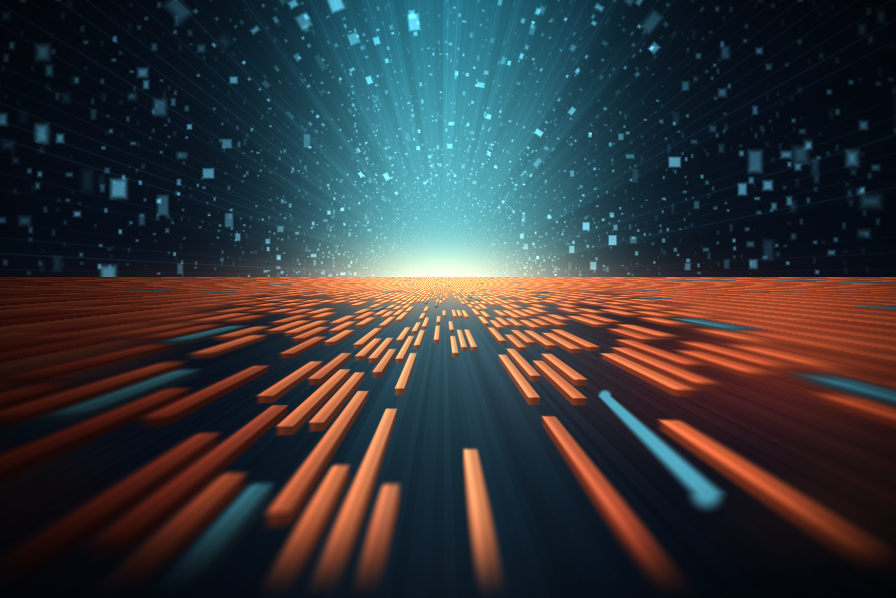
Write a Shadertoy shader that draws this background.

```glsl
// A glowing digital hall in one-point perspective: orange bars run along a floor
// towards a bright horizon, under a teal shaft of light with drifting fragments.
// Bars are repeated in floor space; fragments are cells of a log-polar grid.

#define VANISH vec2(0.495, 0.537)
#define LANE 0.135
#define BAR_CELL 3.4
#define BAR_DENSITY 0.85
#define BAR_THICKNESS 0.06
#define FOCUS_BLUR 0.013
#define BEAM_WIDTH 0.25
#define FRAGMENT_DENSITY 0.21

const vec3 NAVY = vec3(0.02, 0.05, 0.095);
const vec3 TEAL = vec3(0.12, 0.46, 0.56);
const vec3 CYAN = vec3(0.36, 0.74, 0.85);
const vec3 RED = vec3(0.64, 0.16, 0.10);
const vec3 ORANGE = vec3(0.92, 0.38, 0.21);
const vec3 PEACH = vec3(1.0, 0.74, 0.52);

float hash(vec2 c) {
    vec3 q = fract(c.xyx * 0.1031);
    q += dot(q, q.yzx + 33.33);
    return fract((q.x + q.y) * q.z);
}

// Colour and coverage of the bars on a plane 'height' below the eye
vec4 bars(vec2 p, float height, float pixel) {
    float drop = max(-p.y, 0.001);
    vec2 q = vec2(p.x, 1.0) * height / drop;
    float u = asinh(q.x) / LANE + 0.35;
    float lane = floor(u);
    float v = q.y / BAR_CELL + hash(vec2(lane, 7.0));
    vec2 id = vec2(lane, floor(v));
    vec2 f = fract(vec2(u, v)) - 0.5;

    // Softness from focus, converted to cell units
    float blur = pixel + FOCUS_BLUR * smoothstep(0.2, 0.5, drop)
               + 0.8 * FOCUS_BLUR * smoothstep(0.25, 0.75, abs(p.x));
    float across = blur * height / (drop * LANE);
    float along = blur * height / (drop * drop * BAR_CELL);
    vec2 soft = clamp(vec2(across, along), 0.005, 0.2);
    vec2 halfSize = vec2(0.29, 0.27 + 0.17 * hash(id + 31.0));
    vec2 edge = smoothstep(-soft, soft, halfSize - abs(f));

    // Sparse along the middle aisle and close to the eye
    float density = BAR_DENSITY * mix(0.42, 1.0, smoothstep(0.1, 1.0, abs(lane * LANE)));
    density *= mix(0.75, 1.0, smoothstep(0.0, 2.0, id.y));
    float cover = edge.x * edge.y * step(hash(id), density);
    cover = mix(cover, 0.5, smoothstep(0.22, 0.9, across));

    // Red to orange, paler near the light, with a few cyan bars
    float tint = hash(id + 57.0);
    vec3 col = mix(RED, ORANGE, smoothstep(0.0, 0.8, tint + 0.4 * p.x + 0.15));
    float warmth = exp(-abs(p.x) * 4.0) * exp(-drop * 1.5);
    col = mix(col, PEACH, min(1.0, warmth * 1.4));
    col = mix(col, CYAN * 0.7, step(0.95, tint));
    col *= 0.88 + 0.35 * smoothstep(0.1, -0.28, f.x);
    col *= mix(0.45, 1.0, smoothstep(-0.65, -0.05, p.x));
    return vec4(col, cover * smoothstep(0.55, 0.36, drop));
}

vec3 floorColor(vec2 p, float pixel) {
    float drop = -p.y;
    float center = exp(-p.x * p.x / (0.05 + 0.04 * drop));
    vec3 col = NAVY + vec3(0.26, 0.49, 0.52) * center * exp(-drop * 4.2);
    // Red light spilling over the right side
    vec2 spill = (p - vec2(0.58, -0.15)) / vec2(0.32, 0.13);
    col += vec3(0.30, 0.07, 0.03) * exp(-dot(spill, spill));
    // Faint light trails on the floor
    float trail = hash(vec2(floor(p.x / max(drop, 0.001) * 24.0), 3.0));
    col *= 0.9 + 0.22 * trail * smoothstep(0.03, 0.15, drop);

    // Dark sides first, lit tops last
    for (int i = 3; i >= 0; i--) {
        float level = float(i) / 3.0;
        vec4 bar = bars(p, 1.0 + BAR_THICKNESS * level, pixel);
        vec3 shade = i == 0 ? bar.rgb : bar.rgb * vec3(0.42, 0.36, 0.38);
        col = mix(col, shade, bar.a);
    }

    // One long cyan bar, softer towards the eye
    float run = clamp((drop - 0.2) / 0.16, 0.0, 1.0);
    float gap = length(p - mix(vec2(0.27, -0.2), vec2(0.44, -0.36), run));
    float softness = 0.004 + 0.012 * run;
    float accent = smoothstep(softness, -softness, gap - 0.010 - 0.014 * run);
    return mix(col, CYAN * 0.9, accent);
}

// Rectangles scattered in perspective, from large and soft to fine sparkles
vec3 fragments(vec2 p, float pixel) {
    float r = max(length(p), 0.001);
    vec2 polar = vec2(atan(p.y, p.x), log(r));
    vec3 sum = vec3(0.0);
    float k = 7.5;
    for (int i = 0; i < 4; i++) {
        float seed = float(i) * 19.0;
        vec2 id = floor(polar * k);
        vec2 rnd = vec2(hash(id + seed), hash(id + seed + 43.0));
        vec2 c = (id + 0.5 + 0.4 * (rnd.yx - 0.5)) / k;
        float reach = exp(c.y);
        vec2 center = reach * vec2(cos(c.x), sin(c.x));
        // Ceiling tiles lean along the rays, wall windows stand upright
        vec2 axis = abs(center.x) < center.y ? normalize(center) : vec2(0.0, 1.0);
        vec2 d = p - center;
        d = abs(vec2(d.x * axis.y - d.y * axis.x, dot(d, axis)));
        vec2 size = reach / k * (0.07 + vec2(0.10, 0.19) * rnd);
        float blur = pixel + 0.12 * reach / k * smoothstep(0.3, 0.8, reach);
        float mask = smoothstep(blur, -blur, max(d.x - size.x, d.y - size.y));
        float power = step(hash(id + seed + 71.0), FRAGMENT_DENSITY);
        power *= 0.1 + 0.55 * rnd.x * rnd.x;
        vec3 tone = mix(CYAN, vec3(0.85, 0.95, 0.88), exp(-r * 5.0));
        sum += tone * mask * power;
        k *= 1.7;
    }
    return sum * smoothstep(0.04, 0.2, r);
}

vec3 hallColor(vec2 p, float pixel) {
    float r = length(p);
    float beam = exp(-p.x * p.x / (BEAM_WIDTH * BEAM_WIDTH));
    vec3 col = mix(NAVY, TEAL, beam * mix(1.0, 0.9, smoothstep(0.25, 0.46, p.y)));
    // Pale cyan light around the vanishing point
    vec2 glow = p / vec2(0.23, 0.33);
    col += vec3(0.29, 0.31, 0.25) * exp(-dot(glow, glow));
    // Converging streaks and thin wall lines
    float angle = atan(p.y, p.x) * 28.0;
    float streak = hash(vec2(floor(angle), 5.0));
    float line = smoothstep(0.12, 0.0, abs(fract(angle) - 0.5));
    float away = smoothstep(0.08, 0.3, r);
    col *= 1.0 + away * 0.14 * (streak - 0.5);
    col += vec3(0.03, 0.055, 0.065) * line * streak * away;
    return col + fragments(p, pixel);
}

void mainImage(out vec4 fragColor, in vec2 fragCoord) {
    vec2 p = (fragCoord - VANISH * iResolution.xy) / iResolution.y;
    float pixel = 1.0 / iResolution.y;
    vec3 col = p.y > 0.0 ? hallColor(p, pixel) : floorColor(p, pixel);

    // Warm haze on the horizon and the bright core
    float haze = exp(-abs(p.y) * (p.y > 0.0 ? 35.0 : 18.0));
    col += vec3(0.26, 0.08, 0.03) * haze * exp(-p.x * p.x * 5.0);
    vec2 core = p / vec2(0.19, 0.06);
    col += vec3(0.40, 0.24, 0.10) * exp(-dot(core, core));

    // Dark corners
    float corner = length(p / vec2(0.95, 0.75));
    col *= 1.0 - 0.65 * smoothstep(0.55, 1.1, corner);
    fragColor = vec4(clamp(col, 0.0, 1.0), 1.0);
}
```
